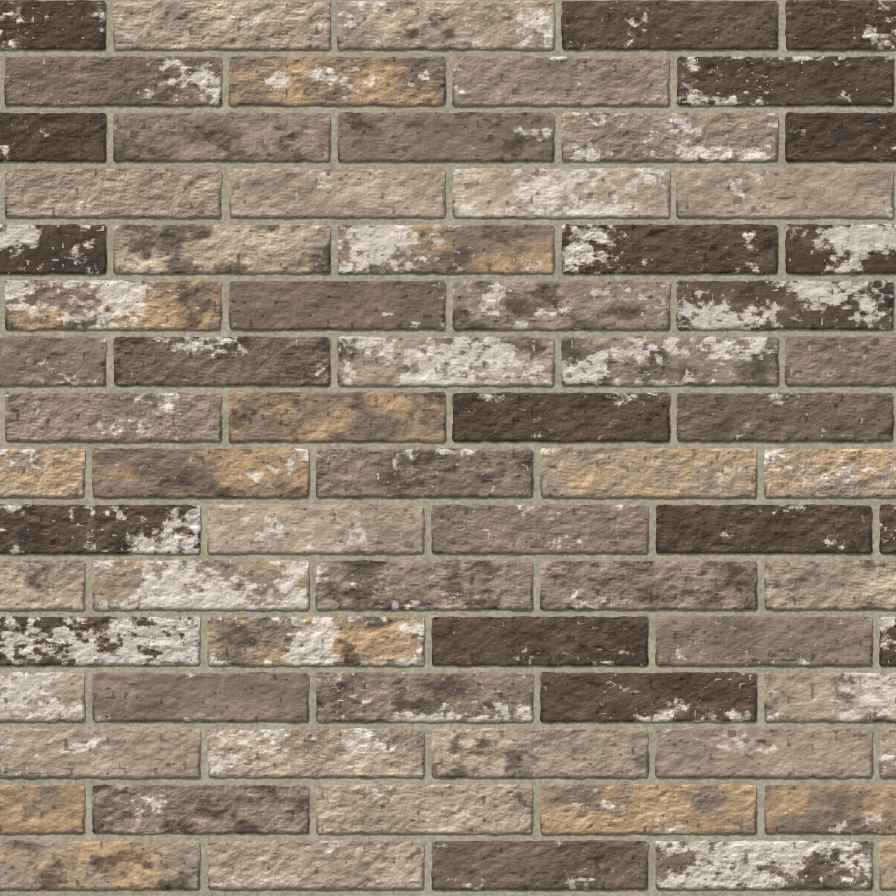
A WebGL 1 fragment shader for this texture:

```glsl
precision highp float;
// Weathered brick wall: 16 courses of 4 long bricks in pale mortar, with chalky wear.

uniform vec2 u_resolution;

const vec2 GRID = vec2(4.0, 16.0);
const vec2 JOINT = vec2(0.0078, 0.0074);
const vec3 MORTAR = vec3(0.65, 0.62, 0.54);
const vec3 UMBER = vec3(0.35, 0.295, 0.25);
const vec3 TAUPE = vec3(0.53, 0.47, 0.41);
const vec3 SAND = vec3(0.67, 0.605, 0.525);
const vec3 OCHRE = vec3(0.68, 0.565, 0.43);
const vec3 CHALK = vec3(0.85, 0.815, 0.77);
const vec3 SOOT = vec3(0.25, 0.22, 0.20);

float hash(vec2 p) {
  return fract(sin(dot(p, vec2(127.1, 311.7))) * 43758.5);
}

float noise(vec2 p) {
  vec2 i = floor(p), f = fract(p);
  f = f * f * (3.0 - 2.0 * f);
  return mix(mix(hash(i), hash(i + vec2(1.0, 0.0)), f.x),
             mix(hash(i + vec2(0.0, 1.0)), hash(i + vec2(1.0)), f.x), f.y);
}

float fbm(vec2 p) {
  float sum = 0.0, amp = 0.533;
  for (int i = 0; i < 4; i++) {
    sum += amp * noise(p);
    p = p * 2.03 + 19.7;
    amp *= 0.5;
  }
  return sum;
}

float roundedBox(vec2 p, vec2 halfSize, float radius) {
  vec2 d = abs(p) - halfSize + radius;
  return length(max(d, 0.0)) + min(max(d.x, d.y), 0.0) - radius;
}

// Slope of a bumpy surface toward a light at the upper left
float relief(vec2 p, vec2 scale) {
  vec2 toLight = vec2(-0.0012, 0.0018);
  return fbm(p * scale) - fbm((p + toLight) * scale);
}

// Course offset alternates by half a brick and slips in the lower half of the wall
float courseShift(float row) {
  return 0.49 + 0.515 * mod(row, 2.0) - 0.095 * step(8.0, row);
}

vec3 brickColor(vec2 q, vec2 id) {
  vec2 seed = id * vec2(17.3, 11.9) + 5.0;
  float tone = hash(id + 3.1);
  float cloud = fbm(q * vec2(22.0, 34.0) + seed);
  float flake = fbm(q * vec2(130.0, 160.0) + seed);

  // Fired clay, from dark umber to sand, some bricks warmer
  vec3 col = mix(UMBER, TAUPE, smoothstep(0.08, 0.32, tone));
  col = mix(col, SAND, smoothstep(0.38, 0.85, tone));
  float warm = step(0.72, hash(id + 8.4)) * step(0.3, tone);
  col = mix(col, OCHRE, warm * smoothstep(0.35, 0.65, cloud) * 0.75);
  col *= 0.78 + 0.44 * cloud;

  // Sooty stains
  float stain = fbm(q * vec2(30.0, 45.0) + seed.yx + 31.0);
  float sooty = step(0.55, hash(id + 12.7));
  col = mix(col, SOOT, sooty * smoothstep(0.5, 0.78, stain + 0.3 * (flake - 0.5)) * 0.6);

  // Flaky lime patches and small white specks
  float wear = hash(id + 21.5);
  float patchy = fbm(q * vec2(17.0, 26.0) + seed + 57.0) + 0.55 * (flake - 0.5);
  float limit = mix(0.74, 0.40, wear * wear);
  col = mix(col, CHALK, smoothstep(limit, limit + 0.17, patchy) * 0.85);
  float speck = noise(q * vec2(180.0, 210.0) + seed);
  return mix(col, CHALK, smoothstep(0.89, 0.97, speck) * wear * 0.7);
}

vec3 mortarColor(vec2 p) {
  float grain = noise(p * 330.0);
  return MORTAR * (0.83 + 0.18 * grain + 0.14 * fbm(p * 40.0));
}

void main() {
  vec2 p = gl_FragCoord.xy / u_resolution;
  float pixel = 1.0 / min(u_resolution.x, u_resolution.y);

  // Brick index and position from the brick centre
  float course = (1.0 - p.y) * GRID.y + 0.05;
  float row = mod(floor(course), GRID.y);
  float run = p.x * GRID.x - courseShift(row);
  vec2 id = vec2(mod(floor(run), GRID.x), row);
  vec2 q = vec2(fract(run) - 0.5, 0.5 - fract(course)) / GRID;

  // Slightly uneven outline
  vec2 halfSize = 0.5 / GRID - 0.5 * JOINT;
  halfSize -= 0.0006 * vec2(hash(id + 41.0), hash(id + 47.0));
  float ragged = (fbm(p * 85.0) - 0.5) * 0.0028;
  float edge = roundedBox(q, halfSize, 0.0035) + ragged;
  float cover = 1.0 - smoothstep(-0.7 * pixel, 0.7 * pixel, edge);

  // Rough face, lit upper rim and shaded lower rim
  float roughness = mix(0.7, 1.3, hash(id + 63.0));
  vec3 brick = brickColor(q, id) * (1.0 + 1.1 * roughness * relief(p, vec2(85.0, 125.0)));
  float pits = smoothstep(0.80, 0.95, noise(p * vec2(150.0, 190.0) + 9.0));
  brick *= 1.0 - 0.25 * pits;
  float rim = smoothstep(-0.0045, 0.0, edge);
  float facing = smoothstep(-0.7, 0.7, q.y / halfSize.y - 0.3 * q.x / halfSize.x);
  brick *= 1.0 + rim * mix(-0.38, 0.08, facing);

  // Recessed mortar under the brick's shadow
  float castEdge = roundedBox(q - vec2(0.0008, -0.0018), halfSize, 0.0035) + ragged;
  float shadow = 1.0 - smoothstep(-0.0010, 0.0014, castEdge);
  vec3 mortar = mortarColor(p) * (1.0 - 0.42 * shadow);

  gl_FragColor = vec4(clamp(mix(mortar, brick, cover), 0.0, 1.0), 1.0);
}
```
